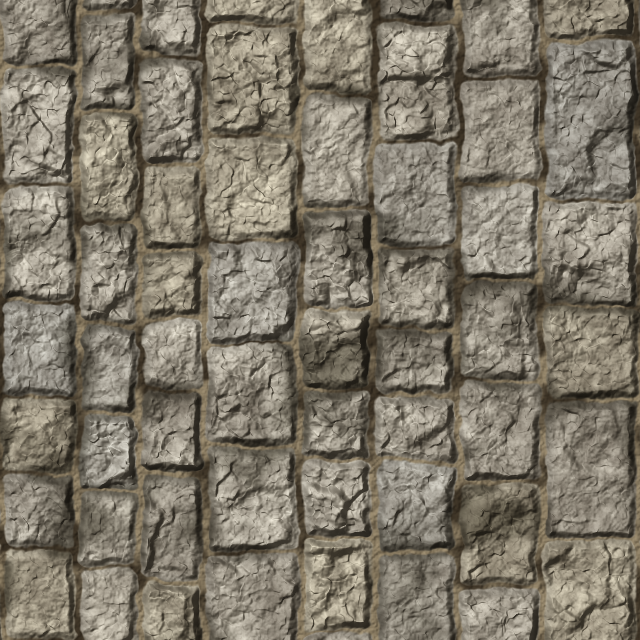
This texture is drawn by a three.js fragment shader. Its source:

```glsl
// Weathered wall of rough stone blocks stacked in eight uneven columns with thin earthy joints.
varying vec2 vUv;

struct Stone { float dist; vec2 id; };

float hash(vec2 p) { return fract(sin(dot(p, vec2(127.1, 311.7))) * 43758.5); }
vec2 hash2(vec2 p) { return vec2(hash(p), hash(p + 19.3)); }

float noise(vec2 p) {
  vec2 i = floor(p), f = fract(p);
  f = f * f * (3.0 - 2.0 * f);
  return mix(mix(hash(i), hash(i + vec2(1.0, 0.0)), f.x),
             mix(hash(i + vec2(0.0, 1.0)), hash(i + 1.0), f.x), f.y);
}

vec2 wobble(vec2 p) { return vec2(noise(p), noise(p + 41.7)) - 0.5; }

float fbm(vec2 p) {
  float sum = 0.0, amp = 0.5;
  for (int i = 0; i < 4; i++) {
    sum += amp * noise(p);
    p = mat2(1.6, 1.3, -1.3, 1.6) * p + 7.3;
    amp *= 0.5;
  }
  return sum;
}

// Cellular noise of tilted planes, blended at their borders like chipped rock
float facets(vec2 p) {
  vec2 cell = floor(p);
  float sum = 0.0, total = 0.0001;
  for (int y = -1; y <= 1; y++) {
    for (int x = -1; x <= 1; x++) {
      vec2 c = cell + vec2(float(x), float(y));
      vec2 d = p - c - hash2(c);
      float weight = exp(-10.0 * dot(d, d));
      sum += weight * (dot(d, hash2(c + 5.1) - 0.5) * 1.7 + 0.35 * hash(c + 9.7));
      total += weight;
    }
  }
  return sum / total;
}

// Value number i of eight
float pick(vec4 a, vec4 b, float i) {
  vec4 k = vec4(0.0, 1.0, 2.0, 3.0);
  return dot(a, step(abs(k - i), vec4(0.5))) + dot(b, step(abs(k + 4.0 - i), vec4(0.5)));
}

float columnEdge(float i) {
  return pick(vec4(0.0, 0.123, 0.218, 0.32), vec4(0.469, 0.584, 0.717, 0.847), i) + step(7.5, i);
}

// Signed distance to the stone under p, negative inside
Stone stoneAt(vec2 p) {
  p += 0.009 * wobble(p * 15.0) + 0.007 * wobble(p * 47.0) + 0.003 * wobble(p * 130.0);
  float x = fract(p.x), y = 1.0 - p.y, col = 0.0;
  for (int i = 1; i < 8; i++) col += step(columnEdge(float(i)), x);

  // Course heights in each column: even pitch bent by a sine
  float start = pick(vec4(0.13, 0.05, 0.07, 0.035), vec4(0.153, 0.05, 0.115, 0.045), col);
  float pitch = pick(vec4(0.152, 0.143, 0.143, 0.167), vec4(0.145, 0.143, 0.162, 0.21), col);
  float bend = pick(vec4(0.04, 0.03, 0.045, 0.01), vec4(0.04, 0.05, 0.01, 0.06), col);
  float shift = pick(vec4(0.25, 0.28, 0.0, 0.0), vec4(0.18, 0.1, 0.0, 0.0), col);
  float top = -1.0, bottom = 2.0, row = 0.0;
  for (int k = -2; k < 9; k++) {
    float even = start + pitch * float(k);
    float joint = even + bend * sin(6.2832 * (even - shift));
    if (joint <= y) { top = joint; row = float(k); }
    else bottom = min(bottom, joint);
  }

  vec2 low = vec2(columnEdge(col), top), high = vec2(columnEdge(col + 1.0), bottom);
  vec2 id = vec2(col, row + 3.0);
  vec2 gap = vec2(0.0035, 0.0015) + 0.002 * hash2(id + 2.6);
  float corner = 0.011;
  vec2 q = abs(vec2(x, y) - 0.5 * (low + high)) - 0.5 * (high - low) + gap + corner;
  return Stone(length(max(q, 0.0)) + min(max(q.x, q.y), 0.0) - corner, id);
}

float height(vec2 p) {
  Stone s = stoneAt(p);
  vec2 q = p + 3.0 * hash2(s.id);
  q += 0.014 * wobble(q * 24.0) + 0.005 * wobble(q * 75.0);
  float chips = facets(q * 14.0) / 15.0 + facets(q * 36.0) / 42.0 + facets(q * 85.0) / 100.0;
  chips *= mix(0.25, 0.65, hash(s.id + 8.2));
  float grain = noise(p * 120.0) / 260.0 + noise(p * 250.0) / 480.0;
  float inside = smoothstep(0.0, 0.013, -s.dist);
  return inside * (0.0045 + 0.85 * chips) + 0.75 * grain;
}

void main() {
  vec2 p = vUv;
  Stone s = stoneAt(p);
  float tone = hash(s.id + 3.4);
  float mottle = fbm(p * 13.0 + 5.0 * tone);
  float speckle = fbm(p * 75.0);

  // Stone body: warm grey with slight shifts of hue between blocks
  vec3 darkStone = vec3(0.48, 0.45, 0.4), paleStone = vec3(0.76, 0.735, 0.675);
  float pale = 0.5 + 0.25 * (tone - 0.5) + 1.0 * (mottle - 0.47) + 1.1 * (speckle - 0.47);
  vec3 stone = mix(darkStone, paleStone, clamp(pale, 0.0, 1.1));
  float tint = hash(s.id + 6.1);
  stone *= mix(vec3(1.0), vec3(0.98, 1.0, 1.03), smoothstep(0.8, 1.0, tint));
  stone *= mix(vec3(1.0), vec3(1.01, 1.0, 0.96), smoothstep(0.3, 0.1, tint));

  // Grime in patches and along the borders
  float border = smoothstep(-0.02, 0.0, s.dist);
  float grime = smoothstep(0.52, 0.76, fbm(p * vec2(8.0, 11.0) + 31.0) + 0.13 * border);
  stone *= 1.0 - vec3(0.38, 0.39, 0.42) * grime - 0.12 * border;

  // Earthy mortar with dark crevices
  vec3 crevice = vec3(0.22, 0.185, 0.135), earth = vec3(0.53, 0.475, 0.375);
  vec3 mortar = mix(crevice, earth, smoothstep(0.3, 0.58, fbm(p * 19.0 + 11.0)));
  vec3 color = mix(stone, mortar, smoothstep(-0.0025, 0.002, s.dist));

  // Raking light from the upper left, with warm shadows
  float e = 0.0014, h = height(p);
  vec2 slope = vec2(height(p + vec2(e, 0.0)) - h, height(p + vec2(0.0, e)) - h) / e;
  vec3 normal = normalize(vec3(-slope, 1.0));
  float light = max(dot(normal, normalize(vec3(-0.5, 0.45, 0.9))), 0.0) / 0.8;
  color *= pow(vec3(0.33 + 0.7 * light), vec3(0.96, 1.0, 1.08));
  gl_FragColor = vec4(color, 1.0);
}
```
